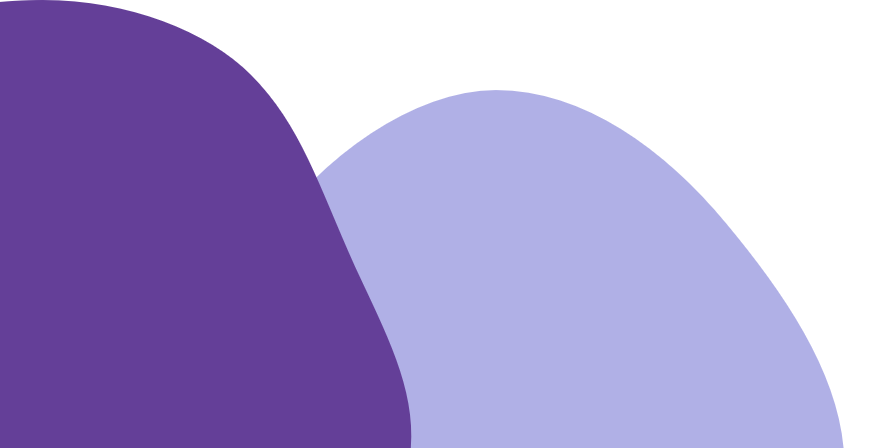
Write a Shadertoy shader that draws this background.

```glsl
#define PAPER vec3(1.0)
#define LAVENDER vec3(0.690, 0.690, 0.902)
#define PURPLE vec3(0.392, 0.247, 0.596)
#define CURVE_STEPS 16
#define EDGE_SOFTNESS 1.0

// Cubic Bezier point
vec2 bezier(vec2 a, vec2 b, vec2 c, vec2 d, float t) {
    float s = 1.0 - t;
    return s * s * s * a + 3.0 * s * s * t * b + 3.0 * s * t * t * c + t * t * t * d;
}

float segmentDistance(vec2 p, vec2 a, vec2 b) {
    vec2 ab = b - a;
    float h = clamp(dot(p - a, ab) / dot(ab, ab), 0.0, 1.0);
    return length(p - a - h * ab);
}

// True when a ray from p towards +x crosses the segment
bool rayCrosses(vec2 p, vec2 a, vec2 b) {
    if ((a.y > p.y) == (b.y > p.y)) return false;
    return p.x < mix(a.x, b.x, (p.y - a.y) / (b.y - a.y));
}

// Adds one curve to an outline: x = nearest distance, y = inside sign
void traceCurve(vec2 p, vec2 a, vec2 b, vec2 c, vec2 d, inout vec2 outline) {
    vec2 previous = a;
    for (int i = 1; i <= CURVE_STEPS; i++) {
        vec2 current = bezier(a, b, c, d, float(i) / float(CURVE_STEPS));
        outline.x = min(outline.x, segmentDistance(p, previous, current));
        if (rayCrosses(p, previous, current)) outline.y = -outline.y;
        previous = current;
    }
}

// Signed distances, negative to the left of each outline
float backHill(vec2 p) {
    vec2 k[10] = vec2[10](
        vec2(0.599, 0.479), vec2(0.716, 0.648), vec2(0.924, 0.799),
        vec2(1.107, 0.799), vec2(1.302, 0.799), vec2(1.484, 0.667),
        vec2(1.622, 0.500), vec2(1.750, 0.346), vec2(1.867, 0.174),
        vec2(1.883, 0.000));
    vec2 outline = vec2(10.0, 1.0);
    for (int i = 0; i < 9; i += 3)
        traceCurve(p, k[i], k[i + 1], k[i + 2], k[i + 3], outline);
    return outline.x * outline.y;
}

float frontHill(vec2 p) {
    vec2 k[13] = vec2[13](
        vec2(-0.156, 0.969), vec2(-0.078, 0.990), vec2(0.013, 1.000),
        vec2(0.096, 1.000), vec2(0.286, 1.000), vec2(0.464, 0.930),
        vec2(0.560, 0.833), vec2(0.672, 0.721), vec2(0.711, 0.586),
        vec2(0.792, 0.406), vec2(0.862, 0.255), vec2(0.927, 0.135),
        vec2(0.917, 0.000));
    vec2 outline = vec2(10.0, 1.0);
    for (int i = 0; i < 12; i += 3)
        traceCurve(p, k[i], k[i + 1], k[i + 2], k[i + 3], outline);
    return outline.x * outline.y;
}

float coverage(float dist, float pixel) {
    return clamp(0.5 - dist / (pixel * EDGE_SOFTNESS), 0.0, 1.0);
}

void mainImage(out vec4 fragColor, in vec2 fragCoord) {
    // Canvas spans 2 by 1 units
    vec2 p = fragCoord / iResolution.xy * vec2(2.0, 1.0);
    float pixel = 1.0 / iResolution.y;

    // Layers from back to front
    vec3 color = mix(PAPER, LAVENDER, coverage(backHill(p), pixel));
    color = mix(color, PURPLE, coverage(frontHill(p), pixel));
    fragColor = vec4(color, 1.0);
}
```
